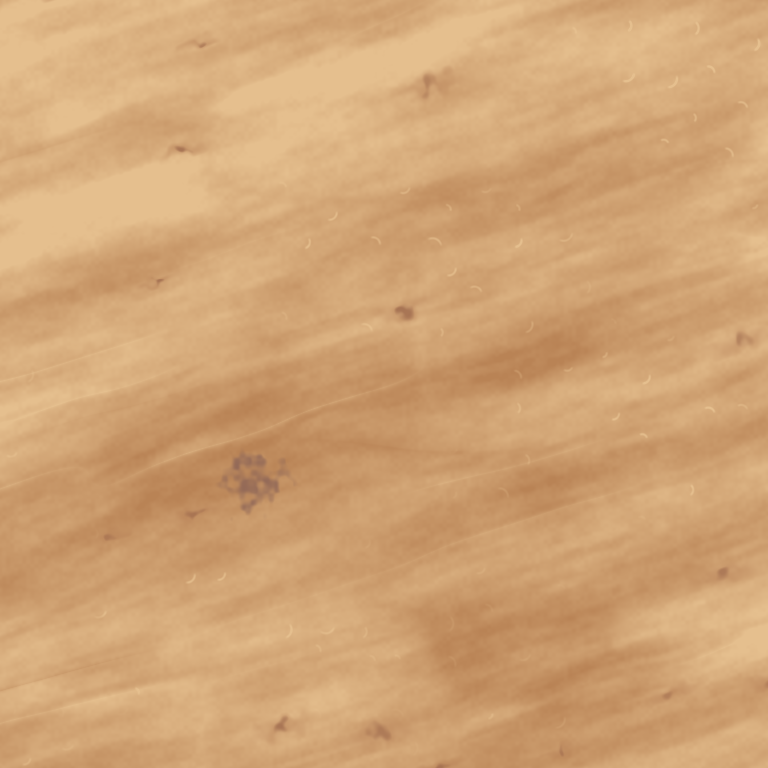
A WebGL 1 fragment shader for this texture:

```glsl
precision highp float;
// Warm, softly blurred wood with its grain rising to the right.
// Stretched, warped value noise gives streaks and seams; jittered cells
// scatter reddish knots and small pale curls over them.

uniform vec2 u_resolution;

const float GRAIN_ANGLE = 0.32;
const vec3 WOOD_MEAN = vec3(0.815, 0.636, 0.450);
const vec3 WOOD_STEP = vec3(0.041, 0.056, 0.053); // colour change per unit of tone
const vec3 STAIN_COLOR = vec3(0.715, 0.500, 0.340);
const vec3 KNOT_COLOR = vec3(0.600, 0.395, 0.290);
const vec3 LARGE_KNOT_COLOR = vec3(0.560, 0.400, 0.340);
const vec2 LARGE_KNOT_POS = vec2(0.33, 0.37);
const float LARGE_KNOT_RADIUS = 0.036;
const float KNOT_CELL = 0.15;
const float KNOT_CHANCE = 0.42;
const float CURL_CELL = 0.055;
const float CURL_CHANCE = 0.45;
const float CURL_WIDTH = 0.0017;

float hash(vec2 p) {
  vec3 h = fract(vec3(p.xyx) * 0.1031);
  h += dot(h, h.yzx + 33.33);
  return fract((h.x + h.y) * h.z);
}

vec2 hash2(vec2 p) {
  return vec2(hash(p + 17.0), hash(p + 71.0));
}

// Value noise, shifted to the range -0.5 to 0.5.
float noise(vec2 p) {
  vec2 i = floor(p);
  vec2 f = fract(p);
  f = f * f * f * (f * (f * 6.0 - 15.0) + 10.0);
  float low = mix(hash(i), hash(i + vec2(1.0, 0.0)), f.x);
  float high = mix(hash(i + vec2(0.0, 1.0)), hash(i + 1.0), f.x);
  return mix(low, high, f.y) - 0.5;
}

// A contour of stretched noise: sharp on one side, fading on the other.
float seam(vec2 p, float sharpSide, float softSide) {
  float d = noise(p);
  return exp(-abs(d) / mix(sharpSide, softSide, smoothstep(-0.01, 0.01, d)));
}

// x: dark knot cores, y: stains drawn out along the grain.
vec2 knots(vec2 q) {
  vec2 wobble = vec2(noise(q * 75.0), noise(q * 75.0 + 40.0)) * 0.016;
  vec2 cell = floor(q / KNOT_CELL);
  vec2 cover = vec2(0.0);
  for (int y = -1; y <= 1; y++) {
    for (int x = -1; x <= 1; x++) {
      vec2 id = cell + vec2(float(x), float(y));
      vec2 d = q - (id + 0.2 + 0.6 * hash2(id)) * KNOT_CELL + wobble;
      float size = hash(id + 5.0);
      float radius = mix(0.007, 0.018, size * size);
      float present = step(hash(id + 29.0), KNOT_CHANCE);
      float core = 1.0 - smoothstep(0.2, 1.0, length(d * vec2(0.85, 1.0)) / radius);
      float stain = 1.0 - smoothstep(0.0, 1.0, length(d * vec2(0.3, 1.0)) / (radius * 1.7));
      cover = max(cover, present * vec2(core * mix(0.45, 0.9, hash(id + 53.0)), stain));
    }
  }
  return cover;
}

// Short pale arcs, each turned its own way.
float curls(vec2 p) {
  vec2 cell = floor(p / CURL_CELL);
  float cover = 0.0;
  for (int y = -1; y <= 1; y++) {
    for (int x = -1; x <= 1; x++) {
      vec2 id = cell + vec2(float(x), float(y));
      vec2 d = p - (id + 0.15 + 0.7 * hash2(id + 9.0)) * CURL_CELL;
      float radius = mix(0.005, 0.012, hash(id + 3.0));
      float turn = mix(-1.3, 1.3, hash(id + 13.0));
      float facing = dot(d, vec2(cos(turn), sin(turn))) / max(length(d), 0.0001);
      float line = 1.0 - smoothstep(0.0, CURL_WIDTH * 1.6, abs(length(d) - radius));
      float present = step(hash(id + 37.0), CURL_CHANCE);
      cover = max(cover, present * line * smoothstep(0.45, 0.85, facing));
    }
  }
  return cover;
}

void main() {
  vec2 p = gl_FragCoord.xy / u_resolution.y;
  vec2 along = vec2(cos(GRAIN_ANGLE), sin(GRAIN_ANGLE));
  vec2 q = vec2(dot(p, along), dot(p, vec2(-along.y, along.x)));

  // Bend the grain gently, with smaller ripples here and there.
  vec2 g = q;
  g.y += 0.045 * noise(q * vec2(2.2, 4.0)) + 0.012 * noise(q * vec2(9.0, 14.0) + 20.0);

  // Broad bands, streaks, fibres and fine mottling.
  float tone = 1.1 * (p.y - 0.48);
  tone += 2.5 * noise(g * vec2(1.3, 7.0) + 3.0);
  tone += 2.0 * noise(g * vec2(2.6, 17.0) + 11.0);
  tone += 1.3 * noise(g * vec2(5.0, 42.0) + 23.0);
  tone += 0.8 * noise(g * vec2(13.0, 95.0) + 31.0);
  tone += 0.9 * noise(q * vec2(14.0, 22.0) + 47.0);
  tone += 0.55 * noise(q * vec2(60.0, 95.0) + 59.0);
  tone += 0.35 * noise(p * 190.0);

  // Dark seams and thin pale ridges that come and go.
  float darkMask = smoothstep(-0.15, 0.25, noise(q * vec2(3.0, 6.0) + 67.0));
  float paleMask = smoothstep(0.0, 0.3, noise(q * vec2(4.0, 9.0) + 83.0));
  tone -= 1.3 * darkMask * seam(g * vec2(1.1, 6.0) + 91.0, 0.02, 0.11);
  tone += 1.0 * paleMask * seam(g * vec2(2.2, 15.0) + 103.0, 0.035, 0.07);
  float curlMask = smoothstep(-0.05, 0.25, noise(p * 4.5 + 7.0) + 0.25 * (p.y - 0.4));
  tone += 1.5 * curlMask * curls(p) + 0.15;
  vec3 color = WOOD_MEAN + WOOD_STEP * clamp(tone, -2.2, 2.0);

  // Small knots with their stains, then one large blotchy knot.
  vec2 knot = knots(q);
  color = mix(color, STAIN_COLOR, 0.5 * knot.y);
  color = mix(color, KNOT_COLOR, 0.8 * knot.x);
  vec2 offset = p - LARGE_KNOT_POS;
  float ragged = length(offset) / LARGE_KNOT_RADIUS + 1.0 * noise(p * 65.0) + 0.6 * noise(p * 130.0);
  float large = 1.0 - smoothstep(0.35, 1.15, ragged);
  color = mix(color, LARGE_KNOT_COLOR, large * (0.75 + 0.4 * noise(p * 110.0 + 5.0)));

  gl_FragColor = vec4(color, 1.0);
}
```
